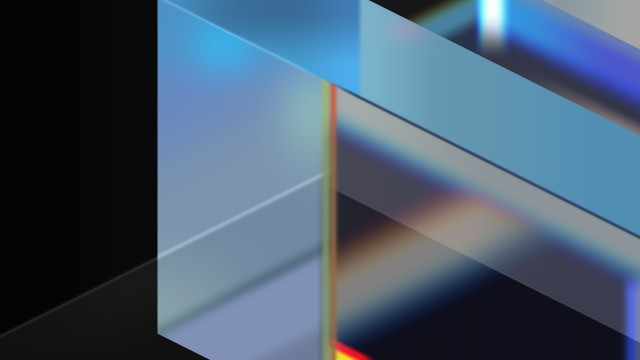
Write a Shadertoy shader that draws this background.

```glsl
#define LEFT_EDGE 0.4375
#define MID_EDGE 0.896
#define TOP_FRONT -0.229
#define TOP_BACK -0.512
#define FAR_EDGE -0.752
#define BASE_EDGE 0.708
#define FLOOR_LEFT 0.934
#define FLOOR_RIGHT 0.063
#define DISPERSION 0.022

// Antialiased step, positive side = 1
float cut(float v) {
    float px = 0.8 / iResolution.y;
    return smoothstep(-px, px, v);
}

// Soft step whose red, green and blue are spread apart
vec3 prism(float v, float width, float spread) {
    return smoothstep(vec3(-width), vec3(width), v - spread * vec3(-1.0, 0.0, 1.0));
}

float bell(float v, float width) {
    return exp(-v * v / (width * width));
}

float glow(vec2 q, vec2 centre, vec2 size) {
    vec2 r = (q - centre) / size;
    return exp(-dot(r, r));
}

// q: x right, y down; fall and rise are constant along the two diagonals
vec3 darkRoom(vec2 q, float fall, float rise) {
    vec3 wall = vec3(0.012, 0.014, 0.017) + 0.022 * smoothstep(0.1, 0.4, q.x) * vec3(0.8, 0.9, 1.0);
    vec3 ground = mix(vec3(0.065), vec3(0.095, 0.096, 0.1), smoothstep(0.0, 0.4, q.x));
    ground *= 1.0 - 0.35 * smoothstep(0.95, 1.2, rise);
    vec3 col = mix(wall, ground, cut(rise - FLOOR_LEFT));
    return col + 0.09 * bell(rise - FLOOR_LEFT, 0.005);
}

vec3 leftFace(vec2 q, float fall, float rise) {
    vec3 col = mix(vec3(0.30, 0.57, 0.78), vec3(0.41, 0.53, 0.75), smoothstep(0.06, 0.3, q.y));
    col = mix(col, vec3(0.48, 0.58, 0.68), smoothstep(0.5, 0.82, rise));
    col = mix(col, vec3(0.57, 0.68, 0.71), smoothstep(0.6, 0.9, q.y) * smoothstep(0.8, 0.45, q.x));
    col += vec3(-0.08, 0.12, 0.12) * glow(q, vec2(0.62, 0.13), vec2(0.1, 0.09));
    col += vec3(0.07, 0.13, 0.04) * glow(q, vec2(0.87, 0.3), vec2(0.1, 0.14));
    // Ground seen through the glass
    col *= 1.0 - 0.07 * cut(rise - FLOOR_LEFT);
    col += 0.13 * bell(rise - FLOOR_LEFT, 0.007);
    float seam = rise - 1.142;
    vec3 foot = mix(vec3(0.50, 0.57, 0.71), vec3(0.43, 0.48, 0.60), smoothstep(1.32, 1.4, rise));
    col = mix(col, foot, smoothstep(-0.01, 0.03, seam));
    col -= 0.11 * bell(seam, 0.022);
    return col - 0.08 * smoothstep(0.878, 0.894, q.x) * smoothstep(0.4, 0.6, q.y);
}

vec3 rightFace(vec2 q, float fall, float rise) {
    vec3 shade = mix(vec3(0.27, 0.27, 0.33), vec3(0.23, 0.24, 0.31), smoothstep(1.0, 1.7, q.x));
    vec3 light = mix(vec3(0.64, 0.67, 0.67), vec3(0.55, 0.58, 0.60), smoothstep(0.95, 1.4, q.x));
    // Upper bright band, then the slanted beam
    vec3 band = 1.0 - prism(fall + 0.118, 0.045, DISPERSION);
    vec3 beam = prism(rise - 1.2, 0.07, DISPERSION) - prism(rise - 1.4, 0.08, DISPERSION);
    beam *= 1.0 - 0.35 * smoothstep(1.25, 1.6, q.x);
    vec3 col = mix(shade, light, band);
    col = mix(col, vec3(0.60, 0.57, 0.55), beam * (1.0 - band));
    vec3 below = mix(vec3(0.135, 0.135, 0.18), vec3(0.055, 0.06, 0.10), smoothstep(1.1, 1.5, rise));
    below = mix(below, vec3(0.51, 0.50, 0.50), beam);
    col = mix(col, below, cut(fall - FLOOR_RIGHT));
    // Fringe at the far vertical edge and at the lower corner
    float side = smoothstep(0.75, 0.82, q.y);
    col += side * vec3(0.10, 0.17, 0.55) * bell(q.x - 1.754, 0.018);
    col += side * vec3(0.22, 0.25, 0.25) * smoothstep(1.752, 1.78, q.x);
    vec3 corner = smoothstep(vec3(0.47, 0.495, 0.52), vec3(0.49, 0.515, 0.545), vec3(fall));
    return mix(col, vec3(0.95, 0.88, 0.75), corner * smoothstep(1.06, 1.0, q.x));
}

vec3 topFace(vec2 q, float fall) {
    vec3 near = mix(vec3(0.22, 0.42, 0.59), vec3(0.27, 0.61, 0.81), smoothstep(0.02, 0.2, q.y));
    near += vec3(0.05, 0.13, 0.15) * glow(q, vec2(0.47, 0.0), vec2(0.14, 0.08));
    near += vec3(0.03, 0.07, 0.12) * smoothstep(0.8, 1.0, q.x);
    vec3 far = mix(vec3(0.48, 0.70, 0.79), vec3(0.39, 0.59, 0.69), smoothstep(1.0, 1.25, q.x));
    far = mix(far, vec3(0.32, 0.56, 0.71), smoothstep(1.25, 1.7, q.x));
    far += vec3(0.12, -0.02, 0.0) * glow(q, vec2(1.13, 0.08), vec2(0.06, 0.04));
    return mix(near, far, smoothstep(0.99, 1.01, q.x));
}

vec3 backGlass(vec2 q, float fall, float rise) {
    vec3 wedge = mix(vec3(0.08, 0.085, 0.09), vec3(0.28, 0.50, 0.63), prism(rise - 0.635, 0.03, 0.01));
    wedge = mix(wedge, vec3(0.15, 0.20, 0.29), smoothstep(0.69, 0.75, rise));
    vec3 blue = mix(vec3(0.20, 0.58, 0.86), vec3(0.30, 0.34, 0.80), smoothstep(1.42, 1.72, q.x));
    blue = mix(blue, vec3(0.45, 0.55, 0.65), smoothstep(-0.69, -0.75, fall) * 0.7);
    vec3 strip = mix(blue, vec3(0.20, 0.21, 0.28), prism(fall + 0.615, 0.04, 0.016));
    strip = mix(strip, vec3(0.50, 0.46, 0.45), smoothstep(-0.56, -0.51, fall) * smoothstep(1.4, 1.75, q.x));
    vec3 col = mix(wedge, strip, smoothstep(1.31, 1.35, q.x));
    // Bright dispersed column
    vec3 column = smoothstep(vec3(1.325, 1.318, 1.312), vec3(1.36, 1.345, 1.335), vec3(q.x))
                * (1.0 - smoothstep(vec3(1.375, 1.385, 1.395), vec3(1.415, 1.425, 1.435), vec3(q.x)));
    col = mix(col, vec3(0.97, 1.0, 0.98), column * smoothstep(0.17, 0.03, q.y));
    vec3 pane = mix(vec3(0.54, 0.60, 0.63), vec3(0.64, 0.65, 0.64), smoothstep(1.55, 1.75, q.x));
    return mix(col, pane, cut(FAR_EDGE - fall));
}

void mainImage(out vec4 fragColor, in vec2 fragCoord) {
    vec2 q = fragCoord / iResolution.y;
    q.y = 1.0 - q.y;
    float fall = q.y - 0.5 * q.x;
    float rise = q.y + 0.5 * q.x;

    // Front faces with the spectral line along their shared edge
    vec3 front = mix(leftFace(q, fall, rise), rightFace(q, fall, rise), smoothstep(0.892, 0.94, q.x));
    float upper = smoothstep(0.42, 0.3, q.y);
    vec3 olive = mix(vec3(0.52, 0.60, 0.40), vec3(0.62, 0.72, 0.42), upper);
    vec3 ember = mix(vec3(0.58, 0.42, 0.24), vec3(0.80, 0.34, 0.24), upper);
    front = mix(front, olive, 0.8 * bell(q.x - MID_EDGE - 0.010, 0.013));
    front = mix(front, ember, 0.85 * bell(q.x - MID_EDGE - 0.030, 0.010));

    // Upper planes and their rims
    vec3 col = mix(topFace(q, fall), front, cut(fall - TOP_FRONT));
    float rim = bell(fall - TOP_FRONT, 0.005);
    col = mix(col, vec3(0.10, 0.17, 0.27), 0.8 * rim * smoothstep(0.9, 1.0, q.x));
    col += 0.10 * rim * smoothstep(0.9, 0.8, q.x);
    col = mix(col, backGlass(q, fall, rise), cut(TOP_BACK - fall));

    float solid = cut(q.x - LEFT_EDGE) * cut(BASE_EDGE - fall);
    fragColor = vec4(clamp(mix(darkRoom(q, fall, rise), col, solid), 0.0, 1.0), 1.0);
}
```
